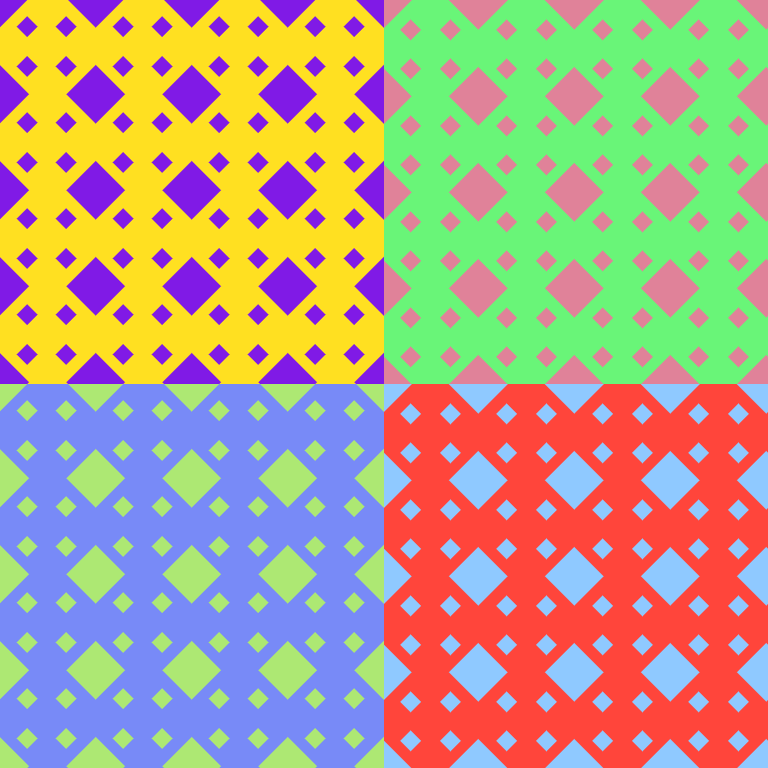
Give the GLSL for this pattern, as a Shadertoy shader.

```glsl
const float CELLS = 4.0;                       // repeats along each panel side
const float BIG_RADIUS = 0.306;                // half diagonals, in cells
const float SMALL_RADIUS = 0.109;
const vec2 SMALL_OFFSET = vec2(0.297, 0.293);  // small diamonds from cell centre
const vec2 BIG_SHIFT = vec2(-0.003, 0.018);    // slight misregistration
const vec2 SMALL_SHIFT = vec2(-0.014, 0.015);

const vec3 YELLOW = vec3(1.00, 0.88, 0.13);
const vec3 PURPLE = vec3(0.50, 0.10, 0.90);
const vec3 GREEN  = vec3(0.41, 0.96, 0.47);
const vec3 PINK   = vec3(0.88, 0.51, 0.60);
const vec3 INDIGO = vec3(0.47, 0.54, 0.97);
const vec3 LIME   = vec3(0.68, 0.91, 0.45);
const vec3 RED    = vec3(1.00, 0.27, 0.23);
const vec3 SKY    = vec3(0.56, 0.79, 1.00);

// Signed distance to a diamond with the given half diagonal
float diamond(vec2 p, float radius) {
    return (abs(p.x) + abs(p.y) - radius) * 0.70711;
}

// Wrap to a unit cell centred on zero
vec2 wrapCell(vec2 p) {
    return fract(p + 0.5) - 0.5;
}

// Coverage of one large diamond with four small ones around it
float motif(vec2 p, float pixel) {
    float big = diamond(wrapCell(p - BIG_SHIFT), BIG_RADIUS);
    vec2 corner = abs(wrapCell(p - SMALL_SHIFT)) - SMALL_OFFSET;
    float d = min(big, diamond(corner, SMALL_RADIUS));
    return clamp(0.5 - d / pixel, 0.0, 1.0);
}

void mainImage(out vec4 fragColor, in vec2 fragCoord) {
    vec2 uv = fragCoord / iResolution.xy;
    float pixel = 2.0 * CELLS / min(iResolution.x, iResolution.y);
    vec2 p = (uv * 2.0 - 0.5) * CELLS;

    // Right-hand panels carry the motif turned by a quarter
    float upright = motif(p, pixel);
    float turned = motif(vec2(p.y, -p.x), pixel);

    // Four panels, blended over one pixel at the seams
    vec2 side = clamp((uv - 0.5) * iResolution.xy + 0.5, 0.0, 1.0);
    vec3 top = mix(mix(YELLOW, PURPLE, upright), mix(GREEN, PINK, turned), side.x);
    vec3 bottom = mix(mix(INDIGO, LIME, upright), mix(RED, SKY, turned), side.x);

    fragColor = vec4(mix(bottom, top, side.y), 1.0);
}
```
